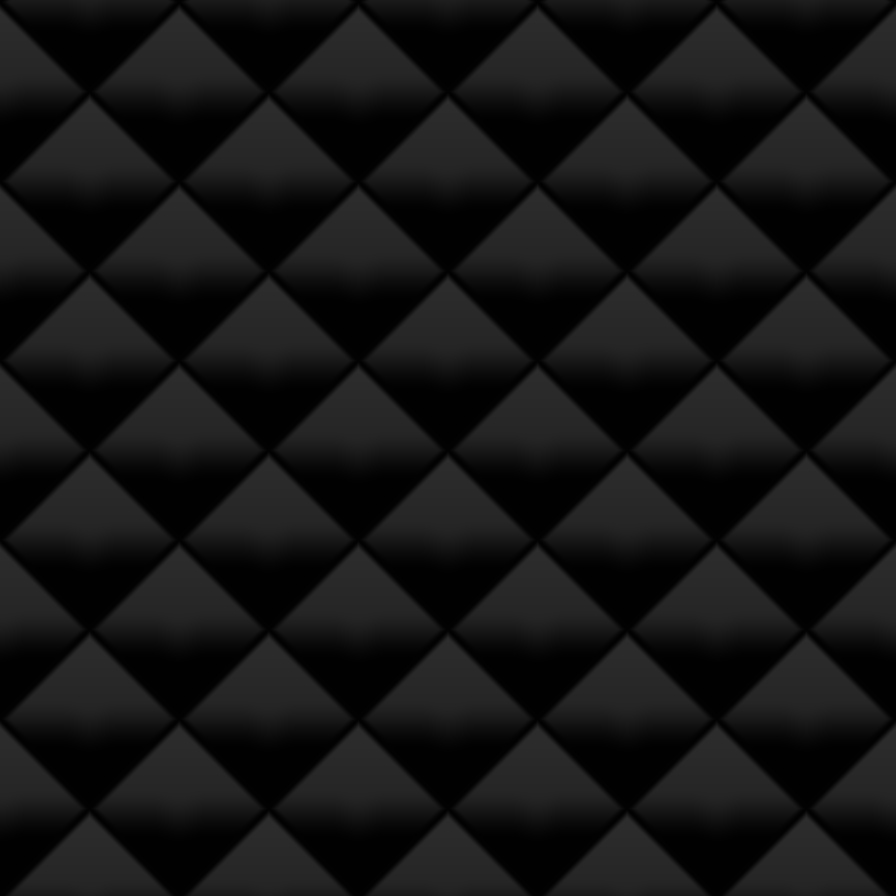
Write a Shadertoy shader that draws this pattern.

```glsl
// Black quilted upholstery: padded diamonds lit from above, with soft dark seams.

const float REPEATS = 5.0;          // diamonds across and down
const float VERTICAL_SHIFT = 0.012; // lattice offset, in repeats
const float SEAM_WIDTH = 0.06;      // half width of the crease, in cell sides

const vec3 SEAM_COLOR = vec3(0.008);
const vec3 SHADOW_COLOR = vec3(0.002);
const vec3 LEATHER_TOP = vec3(0.18);
const vec3 LEATHER_MIDDLE = vec3(0.14);

// Position inside a diamond, each axis along one seam, from -0.5 to 0.5.
vec2 diamondCell(vec2 p) {
    return fract(vec2(p.x + p.y, p.x - p.y)) - 0.5;
}

// 0 in the crease, 1 on the padding.
float seamMask(vec2 cell, float width) {
    float edgeDistance = 0.5 - max(abs(cell.x), abs(cell.y));
    return smoothstep(0.0, width, edgeDistance);
}

// Light falling on a pad; across and down both run from -1 to 1.
vec3 padColor(float across, float down) {
    vec3 lit = mix(LEATHER_TOP, LEATHER_MIDDLE, down + 1.0);
    float sag = 0.06 * smoothstep(0.0, 0.3, abs(across)) - 0.03;
    float shadow = smoothstep(-0.2, 0.4, down + sag);
    return mix(lit, SHADOW_COLOR, shadow);
}

void mainImage(out vec4 fragColor, in vec2 fragCoord) {
    vec2 uv = fragCoord / iResolution.xy;

    // Lattice coordinates with y pointing down
    vec2 p = vec2(uv.x, 1.0 - uv.y) * REPEATS - vec2(0.0, VERTICAL_SHIFT);
    vec2 cell = diamondCell(p);

    // Shaded padding, then the creases
    vec3 color = padColor(cell.x + cell.y, cell.x - cell.y);
    color = mix(SEAM_COLOR, color, seamMask(cell, SEAM_WIDTH));

    fragColor = vec4(color, 1.0);
}
```
